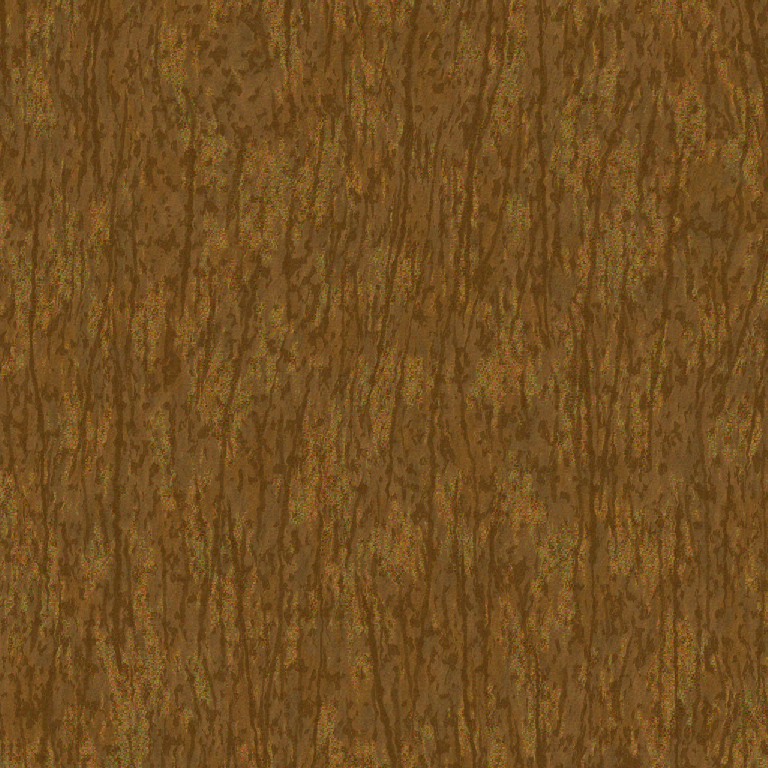
This texture is drawn by a WebGL 1 fragment shader. Its source:

```glsl
precision highp float;
// Brown bark-like wood: upright fissures, dark flecks and grainy ochre patches.
uniform vec2 u_resolution;

const vec3 BROWN = vec3(0.478, 0.332, 0.158);
const vec3 DULL = vec3(0.440, 0.315, 0.150);
const vec3 WARM = vec3(0.470, 0.312, 0.118);
const vec3 DARK = vec3(0.355, 0.225, 0.065);
const vec3 OCHRE = vec3(0.545, 0.380, 0.160);
const vec3 OLIVE = vec3(0.505, 0.388, 0.168);

const float LEAN = 0.03;            // overall slant of the grain
const float BEND = 0.05;            // sideways wander of the grain
const vec2 FLECK_FREQ = vec2(175.0, 85.0);
const vec2 STRAND_FREQ = vec2(190.0, 42.0);
const vec2 PATCH_FREQ = vec2(30.0, 14.0);
const float GRAIN_CELLS = 512.0;    // speckles across the canvas
const float GRAIN_BASE = 0.07;      // speckle strength on plain bark
const float GRAIN_PATCH = 0.15;     // added strength inside patches

float hash(vec2 p) {
  return fract(sin(dot(p, vec2(127.1, 311.7))) * 43758.5453);
}

float noise(vec2 p) {
  vec2 cell = floor(p);
  vec2 f = fract(p);
  f = f * f * (3.0 - 2.0 * f);
  float low = mix(hash(cell), hash(cell + vec2(1.0, 0.0)), f.x);
  float high = mix(hash(cell + vec2(0.0, 1.0)), hash(cell + 1.0), f.x);
  return mix(low, high, f.y);
}

float fbm(vec2 p) {
  float sum = 0.0;
  float weight = 0.54;
  for (int i = 0; i < 3; i++) {
    sum += weight * noise(p);
    p = p * 2.03 + vec2(17.3, 9.1);
    weight *= 0.5;
  }
  return sum / 0.945;
}

// One wandering line per column, broken into tapered stretches.
float fissures(vec2 p, float columns, float rate, float width, float cover, float seed) {
  float column = floor(p.x * columns);
  float along = p.y * rate + 9.0 * hash(vec2(column, seed));
  float center = 0.15 + 0.7 * noise(vec2(column + seed, along * 0.8));
  float dist = abs(fract(p.x * columns) - center) / columns;
  float stretch = noise(vec2(column + seed + 200.0, along * 1.6));
  float w = width * smoothstep(1.0 - cover, 1.3 - cover, stretch);
  w *= 0.6 + 0.8 * noise(p * vec2(90.0, 45.0) + seed);
  return (1.0 - smoothstep(0.5 * w, w + 0.0012, dist)) * smoothstep(0.0, 0.0012, w);
}

void main() {
  vec2 uv = gl_FragCoord.xy / u_resolution;

  // Bend the grain, then roughen it slightly.
  vec2 q = uv;
  q.x -= LEAN * uv.y + BEND * (noise(uv * vec2(5.0, 2.6) + 3.0) - 0.5);
  q.x += 0.012 * (noise(uv * vec2(17.0, 11.0)) - 0.5);
  vec2 rough = q + 0.004 * (vec2(noise(uv * 110.0), noise(uv * 110.0 + 40.0)) - 0.5);

  // Broad tone of the bark.
  float tone = fbm(q * vec2(48.0, 16.0) + 51.0);
  vec3 color = mix(DULL, BROWN, smoothstep(0.30, 0.54, tone));
  float warmth = fbm(q * vec2(36.0, 18.0) + 83.0);
  color = mix(color, WARM, 0.75 * smoothstep(0.50, 0.64, warmth));

  // Pale ragged patches with fine strands.
  float strand = fbm(rough * STRAND_FREQ + 29.0);
  float patchField = fbm(q * PATCH_FREQ + 7.0) + 0.75 * (strand - 0.5);
  float patchMask = smoothstep(0.49, 0.70, patchField);
  vec3 pale = mix(OLIVE, OCHRE, smoothstep(0.36, 0.56, warmth));
  color = mix(color, pale, 0.75 * patchMask);
  color *= 1.0 + 0.22 * (strand - 0.5);

  // Small dark flecks with a faint lit side.
  float fleck = fbm(rough * FLECK_FREQ);
  float lit = fbm((rough + vec2(0.002, -0.002)) * FLECK_FREQ);
  float fleckMask = smoothstep(0.53, 0.66, fleck) * (1.0 - 0.4 * patchMask);
  color *= 1.0 + 0.16 * clamp(lit - fleck, -0.3, 0.3);
  color = mix(color, DARK, 0.72 * fleckMask);

  // Long and short fissures, each layer with its own slant.
  float crack = fissures(rough, 11.0, 3.0, 0.0038, 0.58, 11.0);
  vec2 tilted = rough - vec2(0.10 * uv.y, 0.0);
  crack = max(crack, 0.85 * fissures(tilted, 22.0, 6.0, 0.0030, 0.56, 37.0));
  tilted = rough + vec2(0.06 * uv.y, 0.0);
  crack = max(crack, 0.75 * fissures(tilted, 40.0, 11.0, 0.0025, 0.56, 71.0));
  color = mix(color, DARK, 0.85 * crack);

  // Coloured speckle, strongest in the patches.
  vec2 cell = floor(uv * GRAIN_CELLS);
  vec3 grain = vec3(hash(cell), hash(cell + 133.7), hash(cell + 271.3)) - 0.5;
  float shade = hash(cell + 419.9) - 0.5;
  float strength = GRAIN_BASE + GRAIN_PATCH * patchMask * (1.0 - 0.7 * crack);
  color += strength * (0.65 * grain + 0.5 * shade);

  gl_FragColor = vec4(clamp(color, 0.0, 1.0), 1.0);
}
```
